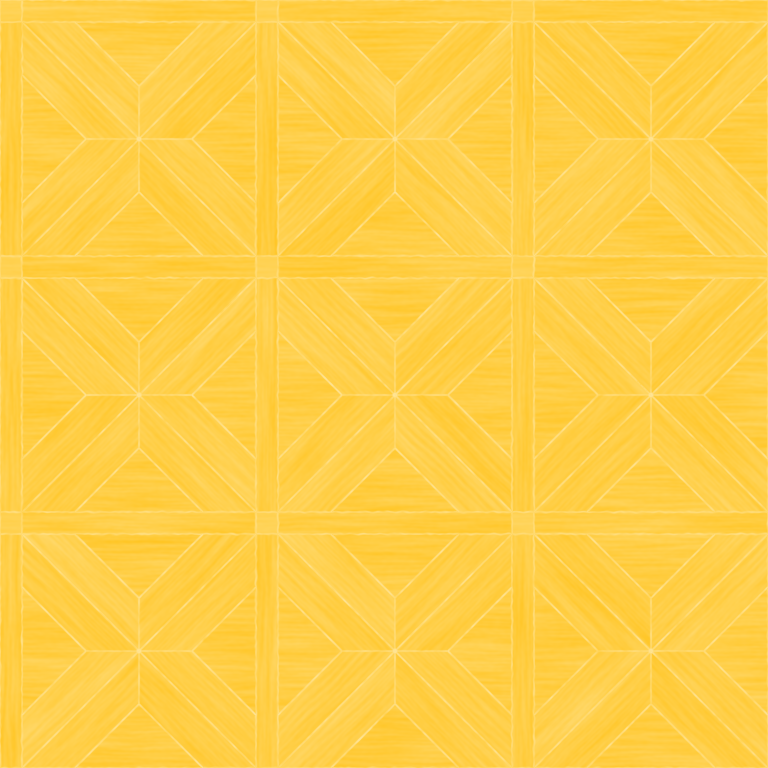
Give the GLSL for this pattern, as a three.js fragment shader.

```glsl
// Honey-yellow parquet: 3 x 3 panels of mitred boards framed by narrow strips with corner blocks.
varying vec2 vUv;

const float REPEATS = 3.0;
const float STRIP = 0.086;                    // frame strip width, in tiles
const float PANEL = 0.5 - 0.5 * STRIP;        // half size of the panel
const float BAND = 0.207;                     // reach of the diagonal boards along the axes
const float SEAM = 0.0025;                    // half width of a seam
const float SOFT = 0.0045;                    // edge smoothing
const float DIAGONAL = 0.7071;

const vec3 WOOD = vec3(1.0, 0.80, 0.24);
const vec3 PALE = vec3(1.0, 0.87, 0.50);

float hash(vec2 p) {
  return fract(sin(dot(p, vec2(127.1, 311.7))) * 43758.5);
}

vec2 gradientAt(vec2 p) {
  float angle = 6.2832 * hash(p);
  return vec2(cos(angle), sin(angle));
}

float gradientNoise(vec2 p) {
  vec2 i = floor(p);
  vec2 f = p - i;
  vec2 w = f * f * f * (f * (f * 6.0 - 15.0) + 10.0);
  vec2 e = vec2(1.0, 0.0);
  float low = mix(dot(gradientAt(i), f), dot(gradientAt(i + e), f - e), w.x);
  float high = mix(dot(gradientAt(i + e.yx), f - e.yx), dot(gradientAt(i + e.xx), f - e.xx), w.x);
  return mix(low, high, w.y);
}

// Streaks running along p.x; each board takes its own part of the noise.
float woodGrain(vec2 p, float seed) {
  vec2 q = p + vec2(seed * 17.3, seed * 9.1);
  q.y += 0.006 * gradientNoise(q * vec2(5.0, 9.0));
  return 0.32 * gradientNoise(q * vec2(1.3, 8.0))
       + 0.28 * gradientNoise(q * vec2(3.0, 34.0))
       + 0.36 * gradientNoise(q * vec2(5.0, 76.0))
       + 0.12 * gradientNoise(q * vec2(36.0, 80.0));
}

float seamLine(float distanceToSeam) {
  return 1.0 - smoothstep(SEAM - 0.5 * SOFT, SEAM + SOFT, distanceToSeam);
}

float insideMask(float signedDistance) {
  return 1.0 - smoothstep(-0.5 * SOFT, 0.5 * SOFT, signedDistance);
}

// Eight diagonal boards around the centre, with horizontal grain in the side triangles.
float panelTone(vec2 p, float seed) {
  vec2 a = abs(p);
  float slant = a.x - a.y;
  float board = dot(step(0.0, p), vec2(1.0, 2.0)) + 4.0 * step(0.0, slant);
  float boardSeed = hash(vec2(board, seed * 31.0));
  float turn = p.x * p.y < 0.0 ? -1.0 : 1.0;
  vec2 along = DIAGONAL * vec2(p.x + turn * p.y, p.x - turn * p.y);
  float diagonalTone = 0.15 + 0.18 * (boardSeed - 0.5) + woodGrain(along, boardSeed);
  float triangleTone = 0.09 + woodGrain(p, seed);
  return mix(triangleTone, diagonalTone, insideMask(abs(slant) - BAND));
}

float panelSeams(vec2 p) {
  vec2 a = abs(p);
  float slant = abs(a.x - a.y);
  float inBand = insideMask(slant - BAND);
  float mitre = 0.92 * seamLine(slant * DIAGONAL);
  float edge = 1.0 * seamLine(abs(slant - BAND) * DIAGONAL);
  float cross = 0.75 * seamLine(min(a.x, a.y)) * inBand;
  return max(max(mitre, edge), cross);
}

// Frame strips carry grain along their length; the blocks where they meet are paler.
float frameTone(vec2 tile, vec2 a, float seed) {
  float upright = 0.09 + woodGrain(tile.yx, seed + 0.31);
  float level = 0.09 + woodGrain(tile, seed + 0.67);
  float block = 0.34 + 0.5 * woodGrain(tile, seed + 0.83);
  float tone = mix(level, upright, insideMask(PANEL - a.x));
  return mix(tone, block, insideMask(PANEL - min(a.x, a.y)));
}

void main() {
  // Tiles count from the upper left; the panel is centred on p = 0.
  vec2 tile = vec2(vUv.x, 1.0 - vUv.y) * REPEATS;
  vec2 p = fract(tile - 0.5 * STRIP) - 0.5;
  vec2 a = abs(p);
  float seed = hash(floor(tile) + 3.0);
  float inPanel = insideMask(max(a.x, a.y) - PANEL);

  float tone = mix(frameTone(tile, a, seed), panelTone(p, seed), inPanel);

  // Worn seams: strength drifts along each line and the frame edge is ragged.
  float wear = 0.92 + 0.7 * gradientNoise(tile * 13.0) + 0.6 * gradientNoise(tile * 41.0);
  float ragged = 0.005 * gradientNoise(tile * 34.0);
  vec2 edge = abs(a - PANEL + ragged);
  float border = 0.75 * seamLine(min(edge.x, edge.y));
  float seams = max(panelSeams(p) * inPanel, border) * wear;

  // Small bright point where the mitres meet.
  float point = 1.3 * (1.0 - smoothstep(0.005, 0.017, length(p)));
  tone = mix(tone, 1.0, clamp(max(seams, point), 0.0, 1.3));

  gl_FragColor = vec4(mix(WOOD, PALE, tone), 1.0);
}
```
